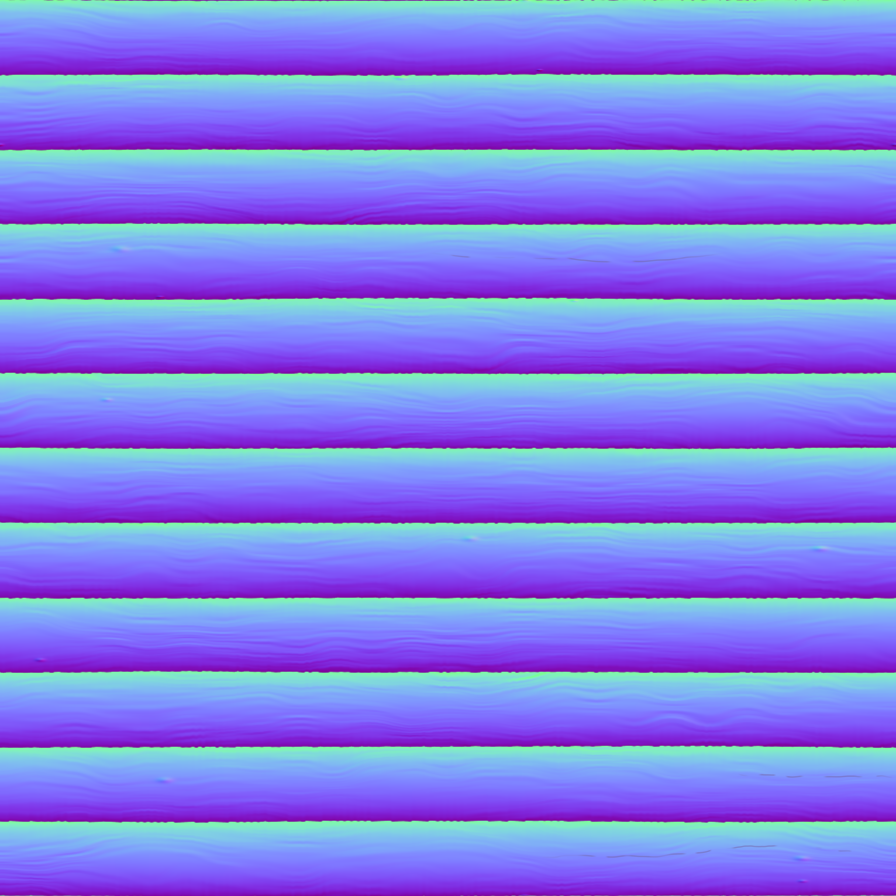
A Shadertoy shader for this texture map:

```glsl
#define ROWS 12.0
#define CURVE 0.985
#define FLATNESS 0.2
#define ROW_TILT 0.09
#define GRAIN_TILT 0.0075
#define EDGE_WOBBLE 0.022
#define EDGE_ROUGHNESS 0.012
#define SEAM_WIDTH 0.004
#define SEAM_COLOR vec3(0.49, 0.32, 0.64)
#define CRACK_COLOR vec3(0.45, 0.40, 0.65)
#define CRACK_CHANCE 0.25
#define NICKS 14

float hash(vec3 p) {
    p = fract(p * vec3(0.1031, 0.1030, 0.0973));
    p += dot(p, p.yzx + 33.33);
    return fract((p.x + p.y) * p.z);
}

// Value noise that wraps in x after a whole number of cells
float noise(vec2 p, float period, float seed) {
    vec2 cell = floor(p);
    vec2 f = p - cell;
    f = f * f * (3.0 - 2.0 * f);
    float x0 = mod(cell.x, period);
    float x1 = mod(cell.x + 1.0, period);
    float low = mix(hash(vec3(x0, cell.y, seed)), hash(vec3(x1, cell.y, seed)), f.x);
    float high = mix(hash(vec3(x0, cell.y + 1.0, seed)), hash(vec3(x1, cell.y + 1.0, seed)), f.x);
    return mix(low, high, f.y);
}

// Height of the wood fibres; p is in row heights
float grainHeight(vec2 p, float seed) {
    float warp = noise(p * vec2(0.5, 1.5), ROWS * 0.5, seed)
               + 0.4 * noise(p * vec2(2.0, 3.0), ROWS * 2.0, seed + 20.0);
    float broad = noise(vec2(p.x, p.y * 12.0 + warp * 4.0), ROWS, seed + 40.0);
    float fine = noise(vec2(p.x * 2.0, p.y * 22.0 + warp * 7.0), ROWS * 2.0, seed + 60.0);
    return 0.8 * broad + 0.55 * fine;
}

vec2 grainSlope(vec2 p, float seed) {
    const float e = 0.01;
    float h = grainHeight(p, seed);
    return vec2(grainHeight(p + vec2(e, 0.0), seed) - h,
                grainHeight(p + vec2(0.0, e), seed) - h) / e;
}

// Small dents scattered over the whole tile
vec2 nickSlope(vec2 uv) {
    vec2 slope = vec2(0.0);
    for (int i = 0; i < NICKS; i++) {
        float id = float(i);
        vec2 center = vec2(hash(vec3(id, 3.0, 7.0)), hash(vec3(id, 11.0, 5.0)));
        float size = mix(0.4, 1.2, hash(vec3(id, 17.0, 2.0)));
        vec2 q = (fract(uv - center + 0.5) - 0.5) / (vec2(0.007, 0.0025) * size);
        slope += 0.5 * q * exp(-dot(q, q));
    }
    return slope;
}

// Broken, wandering split along some of the rows
float crackMask(vec2 uv, float t, float row, float pixel) {
    float present = step(hash(vec3(row, 5.0, 81.0)), CRACK_CHANCE);
    float center = hash(vec3(row, 9.0, 82.0));
    float reach = mix(0.08, 0.25, hash(vec3(row, 13.0, 83.0)));
    float along = abs(fract(uv.x - center + 0.5) - 0.5);
    float height = mix(0.35, 0.75, hash(vec3(row, 15.0, 84.0)))
                 + 0.2 * (noise(vec2(uv.x * 7.0, row), 7.0, 85.0) - 0.5)
                 + 0.03 * (noise(vec2(uv.x * 60.0, row), 60.0, 86.0) - 0.5);
    float line = 1.0 - smoothstep(0.0, 0.006 + pixel, abs(t - height));
    float broken = smoothstep(0.3, 0.65, noise(vec2(uv.x * 70.0, row), 70.0, 87.0));
    return present * line * broken * (1.0 - smoothstep(reach * 0.6, reach, along));
}

void mainImage(out vec4 fragColor, in vec2 fragCoord) {
    vec2 uv = fragCoord / iResolution.xy;
    float pixel = ROWS / iResolution.y;

    // Uneven row edges, fading out towards the row centres
    float y = uv.y * ROWS;
    float nearest = floor(y + 0.5);
    float edge = mod(nearest, ROWS);
    float shift = EDGE_WOBBLE * (noise(vec2(uv.x * 5.0, edge), 5.0, 91.0) - 0.5)
                + EDGE_ROUGHNESS * (noise(vec2(uv.x * 260.0, edge), 260.0, 92.0) - 0.5);
    y += shift * (1.0 - 2.0 * abs(y - nearest));
    float row = mod(floor(y), ROWS);
    float t = fract(y);

    // Rounded board profile, flatter in the middle, with slow drift along it
    float u = 2.0 * t - 1.0;
    float inner = 1.0 - u * u * u * u;
    float drift = hash(vec3(row, 1.0, 71.0)) - 0.5
                + 0.8 * (noise(vec2(uv.x * 4.0, row), 4.0, 72.0) - 0.5);
    vec2 tilt = vec2(0.0, CURVE * mix(u, u * u * u, FLATNESS));
    tilt.y += ROW_TILT * drift * inner;

    // Grain and dents
    vec2 p = vec2(uv.x * ROWS, t);
    float strength = mix(0.4, 1.3, noise(p * vec2(0.5, 2.0), ROWS * 0.5, row + 100.0));
    tilt -= GRAIN_TILT * strength * mix(0.35, 1.0, inner) * grainSlope(p, row);
    tilt += nickSlope(uv);
    tilt *= min(1.0, 0.985 / max(length(tilt), 0.001));

    vec3 normal = vec3(tilt, sqrt(1.0 - dot(tilt, tilt)));
    vec3 color = normal * 0.5 + 0.5;

    // Cracks and seams
    color = mix(color, CRACK_COLOR, 0.5 * crackMask(uv, t, row, pixel));
    float seam = 1.0 - smoothstep(0.0, SEAM_WIDTH + 0.6 * pixel, min(t, 1.0 - t));
    color = mix(color, SEAM_COLOR, seam);

    fragColor = vec4(color, 1.0);
}
```
